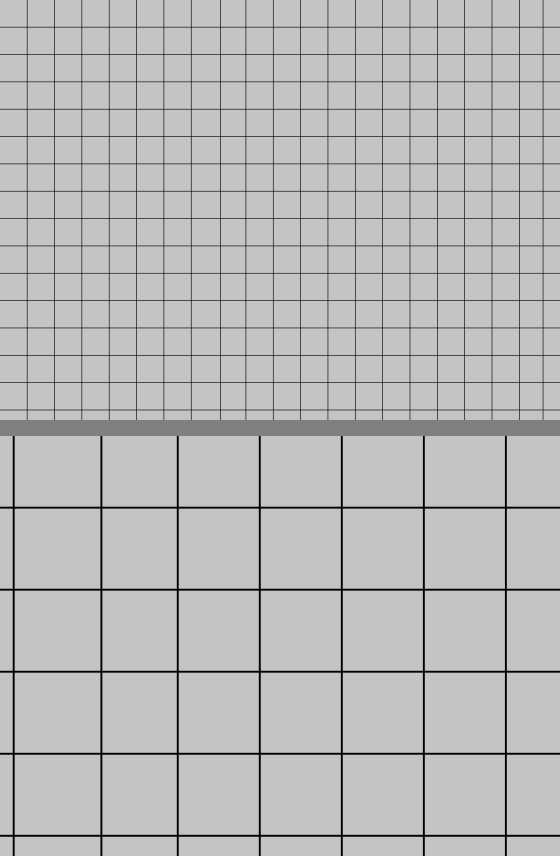
Top, the full canvas; bottom, a detail of the centre.
Give the GLSL for this pattern, as a Shadertoy shader.

```glsl
#define CELL (25.0 / 384.0)       // grid pitch, in canvas heights
#define LINE_WIDTH 0.00151        // rule thickness
#define LINE_OFFSET -0.00042      // rule centre relative to the pitch
#define PAPER vec3(0.77)
#define INK vec3(0.0)
#define WIDE_RULE 8.0             // vertical rule displaced to the right
#define WIDE_SHIFT 0.0045
#define NARROW_RULE 20.0          // vertical rule displaced to the left
#define NARROW_SHIFT -0.0087

// Horizontal displacement of the two uneven vertical rules
float ruleShift(float index) {
    float wide = 1.0 - step(0.5, abs(index - WIDE_RULE));
    float narrow = 1.0 - step(0.5, abs(index - NARROW_RULE));
    return wide * WIDE_SHIFT + narrow * NARROW_SHIFT;
}

// Exact share of a pixel interval covered by a rule
float ruleCoverage(float position, float centre, float pixel) {
    float low = max(position - 0.5 * pixel, centre - 0.5 * LINE_WIDTH);
    float high = min(position + 0.5 * pixel, centre + 0.5 * LINE_WIDTH);
    return clamp((high - low) / pixel, 0.0, 1.0);
}

void mainImage(out vec4 fragColor, in vec2 fragCoord) {
    float pixel = 1.0 / iResolution.y;

    // Measure the grid from the upper left corner
    vec2 p = vec2(fragCoord.x, iResolution.y - fragCoord.y) * pixel;
    vec2 index = floor(p / CELL + 0.5);
    vec2 centre = index * CELL + LINE_OFFSET;
    centre.x += ruleShift(index.x);

    // The outer border carries no rule
    vec2 inside = step(vec2(0.5), index);
    float vertical = inside.x * ruleCoverage(p.x, centre.x, pixel);
    float horizontal = inside.y * ruleCoverage(p.y, centre.y, pixel);

    float ink = 1.0 - (1.0 - vertical) * (1.0 - horizontal);
    fragColor = vec4(mix(PAPER, INK, ink), 1.0);
}
```
